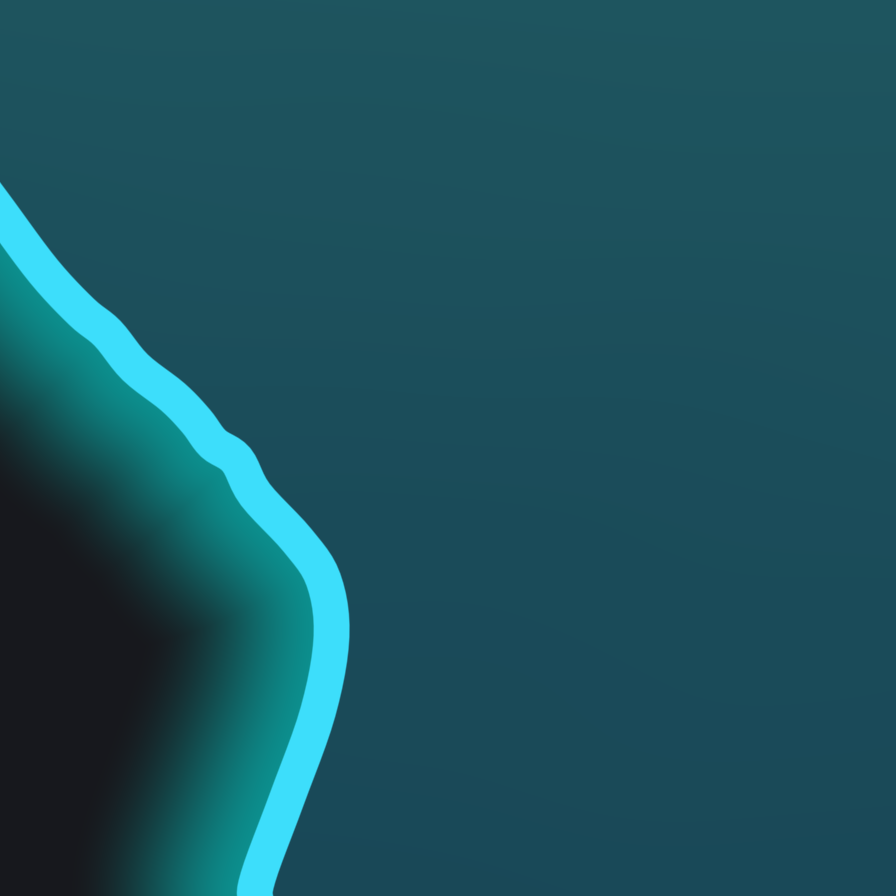
This background is drawn by a WebGL 2 fragment shader. Its source:

```glsl
#version 300 es
precision highp float;
// A dark island at the lower left with a bright cyan rim and a soft teal inner glow,
// set on a hazy blue-green gradient. The rim is a Catmull-Rom spline, walked in short
// chords to get the distance to it and the side of it on which a point lies.

#define RIM_HALF_WIDTH 0.0200
#define GLOW_REACH     0.212
#define CHORDS         6
#define HAZE_AMOUNT    0.10
#define HAZE_SCALE     vec2(2.2, 3.5)
#define RIM_COLOR      vec3(0.240, 0.870, 0.985)
#define GLOW_COLOR     vec3(0.045, 0.570, 0.565)
#define CORE_COLOR     vec3(0.092, 0.094, 0.112)
#define SKY_LOW        vec3(0.098, 0.282, 0.342)
#define SKY_HIGH       vec3(0.118, 0.333, 0.372)

uniform vec2 u_resolution;
out vec4 fragColor;

// Control points of the rim; y always falls along the curve
const int KNOTS = 21;
const vec2 rim[KNOTS] = vec2[KNOTS](
  vec2(-0.091, 0.902), vec2(-0.046, 0.827), vec2(0.000, 0.763),
  vec2(0.049, 0.697), vec2(0.091, 0.652), vec2(0.120, 0.628),
  vec2(0.151, 0.590), vec2(0.193, 0.557), vec2(0.219, 0.530),
  vec2(0.238, 0.505), vec2(0.264, 0.487), vec2(0.285, 0.448),
  vec2(0.332, 0.397), vec2(0.361, 0.353), vec2(0.370, 0.290),
  vec2(0.355, 0.206), vec2(0.320, 0.108), vec2(0.288, 0.021),
  vec2(0.286, -0.009), vec2(0.297, -0.055), vec2(0.310, -0.100));

vec2 catmullRom(vec2 a, vec2 b, vec2 c, vec2 d, float t) {
  vec2 cubic = 3.0 * (b - c) + d - a;
  vec2 square = 2.0 * a - 5.0 * b + 4.0 * c - d;
  return b + 0.5 * t * (c - a + t * (square + t * cubic));
}

float segmentDistance(vec2 p, vec2 a, vec2 b) {
  vec2 ab = b - a;
  float t = clamp(dot(p - a, ab) / dot(ab, ab), 0.0, 1.0);
  return length(p - a - t * ab);
}

// Signed distance to the rim, negative on the island
float islandDistance(vec2 p) {
  float nearest = 1e3;
  float side = 1.0;
  for (int i = 1; i < KNOTS - 2; i++) {
    vec2 start = rim[i];
    for (int j = 1; j <= CHORDS; j++) {
      float t = float(j) / float(CHORDS);
      vec2 end = catmullRom(rim[i - 1], rim[i], rim[i + 1], rim[i + 2], t);
      nearest = min(nearest, segmentDistance(p, start, end));
      if (p.y <= start.y && p.y > end.y) {
        float rimX = mix(start.x, end.x, (start.y - p.y) / (start.y - end.y));
        side = p.x < rimX ? -1.0 : 1.0;
      }
      start = end;
    }
  }
  return side * nearest;
}

vec2 hashGradient(vec2 cell) {
  float h = fract(sin(dot(cell, vec2(127.1, 311.7))) * 43758.5);
  float angle = 6.2832 * h;
  return vec2(cos(angle), sin(angle));
}

float gradientNoise(vec2 p) {
  vec2 i = floor(p);
  vec2 f = p - i;
  vec2 w = f * f * f * (f * (f * 6.0 - 15.0) + 10.0);
  vec2 e = vec2(1.0, 0.0);
  float low = mix(dot(hashGradient(i), f),
                  dot(hashGradient(i + e.xy), f - e.xy), w.x);
  float high = mix(dot(hashGradient(i + e.yx), f - e.yx),
                   dot(hashGradient(i + e.xx), f - e.xx), w.x);
  return mix(low, high, w.y);
}

void main() {
  vec2 p = gl_FragCoord.xy / u_resolution;
  float pixel = 1.0 / min(u_resolution.x, u_resolution.y);

  // Hazy vertical gradient, a little lighter to the right
  float height = 0.5 * p.y + 0.5 * p.y * p.y + 0.12 * (p.x - 0.5);
  float haze = HAZE_AMOUNT * gradientNoise(p * HAZE_SCALE);
  vec3 color = mix(SKY_LOW, SKY_HIGH, clamp(height + haze, 0.0, 1.0));

  // Island with the glow fading inward from the rim
  float d = islandDistance(p);
  float glow = smoothstep(GLOW_REACH, 0.0, -d);
  vec3 island = mix(CORE_COLOR, GLOW_COLOR, glow);
  color = mix(color, island, smoothstep(pixel, -pixel, d));

  // Bright rim
  float edge = abs(d) - RIM_HALF_WIDTH;
  color = mix(color, RIM_COLOR, smoothstep(pixel, -pixel, edge));

  fragColor = vec4(color, 1.0);
}
```
